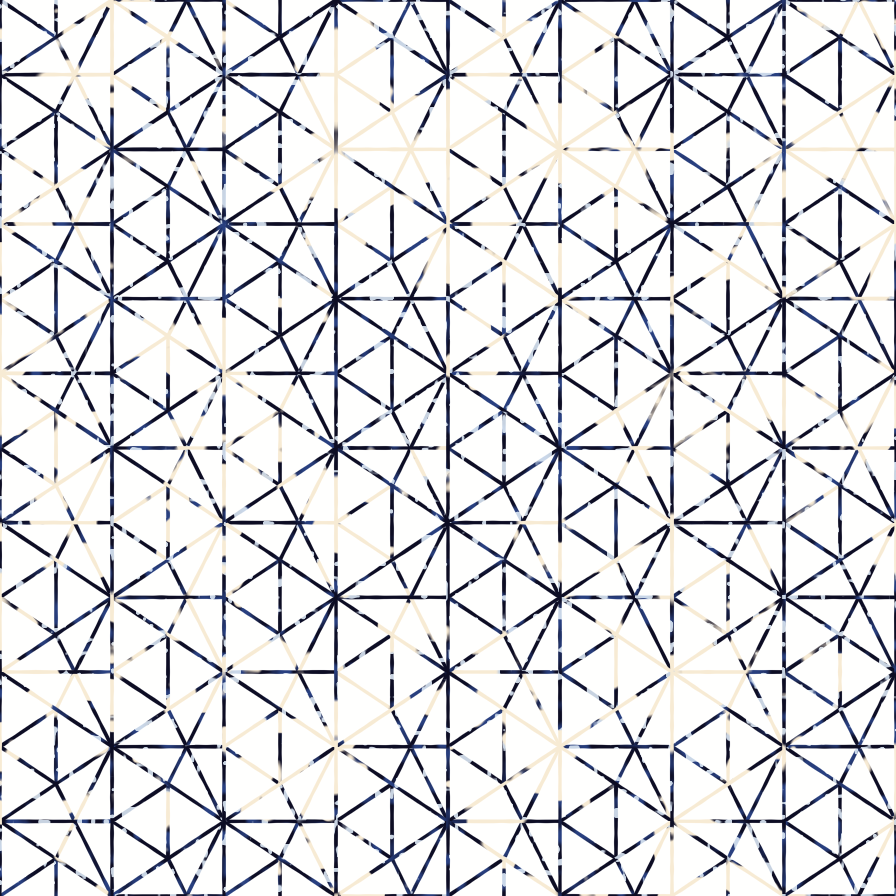
Write a three.js fragment shader that draws this pattern.

```glsl
// Triangular star lattice of thin lines on white: triangles pointing left hold a
// six-spoke star, those pointing right an inner triangle. Each half triangle is
// folded to one cell, and noise along the lines wears the ink from navy to cream.
varying vec2 vUv;

const float COLUMNS = 8.0;
const float ROWS = 12.0;
const vec2 CELL = vec2(1.0 / COLUMNS, 1.0 / ROWS);
const float HALF_WIDTH = 0.0020;
const float PALE_LEVEL = 0.55;   // lower gives more cream stretches
const float FLECK_LEVEL = 0.70;  // lower gives more light breaks
const vec3 PAPER = vec3(1.0, 1.0, 0.998);
const vec3 NAVY = vec3(0.05, 0.05, 0.14);
const vec3 BLUE = vec3(0.16, 0.25, 0.50);
const vec3 CREAM = vec3(0.97, 0.92, 0.83);
const vec3 FLECK = vec3(0.86, 0.91, 0.96);

float hash(vec2 p) {
  return fract(sin(dot(p, vec2(12.9898, 78.233))) * 43758.5453);
}

float noise(vec2 p) {
  vec2 i = floor(p);
  vec2 f = fract(p);
  f = f * f * (3.0 - 2.0 * f);
  float low = mix(hash(i), hash(i + vec2(1.0, 0.0)), f.x);
  float high = mix(hash(i + vec2(0.0, 1.0)), hash(i + 1.0), f.x);
  return mix(low, high, f.y);
}

// Worn ink: p is shared by all lines, q is shifted for each line direction
vec3 ink(vec2 p, vec2 q) {
  vec3 color = mix(NAVY, BLUE, smoothstep(0.48, 0.9, noise(q * 75.0)));
  float fleck = smoothstep(FLECK_LEVEL, FLECK_LEVEL + 0.1, noise(q * 135.0));
  color = mix(color, FLECK, fleck * 0.9);
  float pale = 0.42 * noise(p * 13.0) + 0.42 * noise(q * 24.0) + 0.16 * noise(q * 80.0);
  return mix(color, CREAM, smoothstep(PALE_LEVEL, PALE_LEVEL + 0.04, pale));
}

// Paints the segment a-b, given in cell units, over the colour so far
void stroke(inout vec3 color, vec2 local, vec2 a, vec2 b, float flip, float pixel) {
  vec2 along = (b - a) * CELL;
  vec2 offset = (local - a) * CELL;
  float t = clamp(dot(offset, along) / dot(along, along), 0.0, 1.0);
  float d = length(offset - along * t);

  // The direction picks the noise lane, so collinear segments join
  vec2 dir = normalize(along);
  float lane = 7.0 * dir.x * dir.x + 13.0 * dir.x * dir.y * flip;
  vec2 q = vUv + lane * vec2(1.0, 0.73);

  float width = HALF_WIDTH * (0.85 + 0.3 * noise(q * 100.0));
  float cover = 1.0 - smoothstep(width - 0.7 * pixel, width + 0.7 * pixel, d);
  color = mix(color, ink(vUv, q), cover);
}

void main() {
  float pixel = max(fwidth(vUv.x), 0.0002);

  // Fold the staggered columns to a unit cell with the star at its origin
  vec2 grid = vUv / CELL;
  float column = floor(grid.x);
  float shift = 1.0 - mod(column, 2.0);
  float y = mod(grid.y - shift + 1.0, 2.0) - 1.0;
  float flip = y < 0.0 ? -1.0 : 1.0;
  vec2 local = vec2(grid.x - column, abs(y));

  vec2 star = vec2(0.0);
  vec2 farStar = vec2(1.0);
  vec2 middle = vec2(0.5);
  vec2 hub = vec2(2.0 / 3.0, 0.0);
  vec2 side = vec2(0.0, 1.0);
  vec2 end = vec2(1.0, 0.0);
  vec3 color = PAPER;

  // Inner triangle
  stroke(color, local, side, middle, flip, pixel);
  stroke(color, local, middle, vec2(0.5, 1.0), flip, pixel);
  // Spokes of the hub
  stroke(color, local, hub, middle, flip, pixel);
  stroke(color, local, hub, farStar, flip, pixel);
  stroke(color, local, star, end, flip, pixel);
  // Outer triangle sides
  stroke(color, local, star, farStar, flip, pixel);
  stroke(color, local, star, side, flip, pixel);
  stroke(color, local, end, farStar, flip, pixel);

  gl_FragColor = vec4(color, 1.0);
}
```
